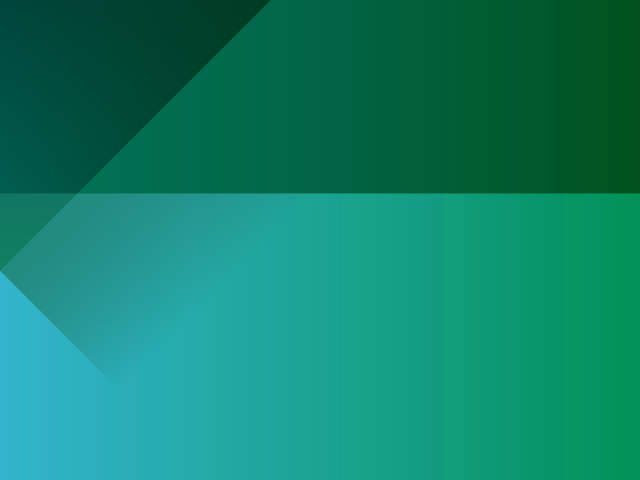
Give the GLSL for this background, as a WebGL 2 fragment shader.

```glsl
#version 300 es
precision highp float;
// Folded paper in teal and green: a bright lower sheet under a dark upper
// band, with a diagonal fold that darkens the corner and casts a soft shadow.
// Built from linear gradients masked by smooth half-planes.
uniform vec2 u_resolution;
out vec4 outColor;

const float HORIZON = 0.597;   // height of the band's lower edge
const float FOLD = 0.564;      // offset of the diagonal from the top left
const float SHADOW_REACH = 0.50;

// Hash without sine, 0 to 1
float hash(float n) {
  n = fract(n * 0.1031);
  n *= n + 33.33;
  return fract(n * (n + n));
}

// Antialiased half-plane: 1 where the signed distance is positive
float halfPlane(float distance, float pixel) {
  return clamp(distance / pixel + 0.5, 0.0, 1.0);
}

// Gradient through three evenly spaced colours
vec3 gradient3(vec3 a, vec3 b, vec3 c, float t) {
  return t < 0.5 ? mix(a, b, t * 2.0) : mix(b, c, t * 2.0 - 1.0);
}

// Faint vertical bands of uneven tint
vec3 bandTint(float x, float width, float strength) {
  float cell = floor(x / width);
  return strength * (vec3(hash(cell + 3.0), hash(cell + 17.0), hash(cell + 41.0)) - 0.5);
}

// Lower sheet: sky blue through teal to green
vec3 lowerSheet(float t) {
  return gradient3(vec3(0.20, 0.71, 0.81), vec3(0.11, 0.64, 0.575), vec3(0.0, 0.57, 0.345), t);
}

// Upper band: sea green to deep forest green
vec3 upperBand(float t) {
  return gradient3(vec3(0.0, 0.46, 0.345), vec3(0.005, 0.395, 0.275), vec3(0.0, 0.32, 0.115), t);
}

// Dark corner: petrol on the left, near black green toward the fold's top
vec3 darkCorner(float x, float drop) {
  vec3 leftSide = mix(vec3(0.0, 0.27, 0.235), vec3(0.0, 0.37, 0.315), drop);
  return mix(leftSide, vec3(0.0, 0.235, 0.135), x);
}

void main() {
  vec2 p = gl_FragCoord.xy / u_resolution.y;
  float across = gl_FragCoord.x / u_resolution.x;
  float pixel = 1.0 / u_resolution.y;
  float depth = 1.0 - p.y;

  // Signed distances along the fold and its mirrored lower edge
  float pastFold = p.x + depth - FOLD;
  float aboveEdge = p.x - depth + FOLD;
  float foldMask = halfPlane(pastFold * 0.7071, pixel);
  float edgeMask = halfPlane(aboveEdge * 0.7071, pixel);

  // Lower sheet with the shadow fading away from the fold
  vec3 lower = lowerSheet(across) + bandTint(p.x, 0.042, 0.014);
  float fade = clamp(pastFold / SHADOW_REACH, 0.0, 1.0);
  float shadow = (1.0 - pow(fade, 1.6)) * edgeMask;
  lower = mix(lower, vec3(0.135, 0.545, 0.50), shadow);

  // Fold tip that hangs below the band
  float tipDrop = clamp((HORIZON - p.y) / 0.16, 0.0, 1.0);
  vec3 tip = mix(vec3(0.068, 0.46, 0.385), vec3(0.062, 0.505, 0.375), tipDrop);
  lower = mix(lower, tip, (1.0 - foldMask) * edgeMask);

  // Upper band and the dark corner left of the fold
  vec3 upper = upperBand(across) + bandTint(p.x, 0.055, 0.008);
  vec3 corner = darkCorner(clamp(p.x / FOLD, 0.0, 1.0), depth / (1.0 - HORIZON));
  upper = mix(corner, upper, foldMask);

  vec3 color = mix(lower, upper, halfPlane(p.y - HORIZON, pixel));
  outColor = vec4(clamp(color, 0.0, 1.0), 1.0);
}
```
